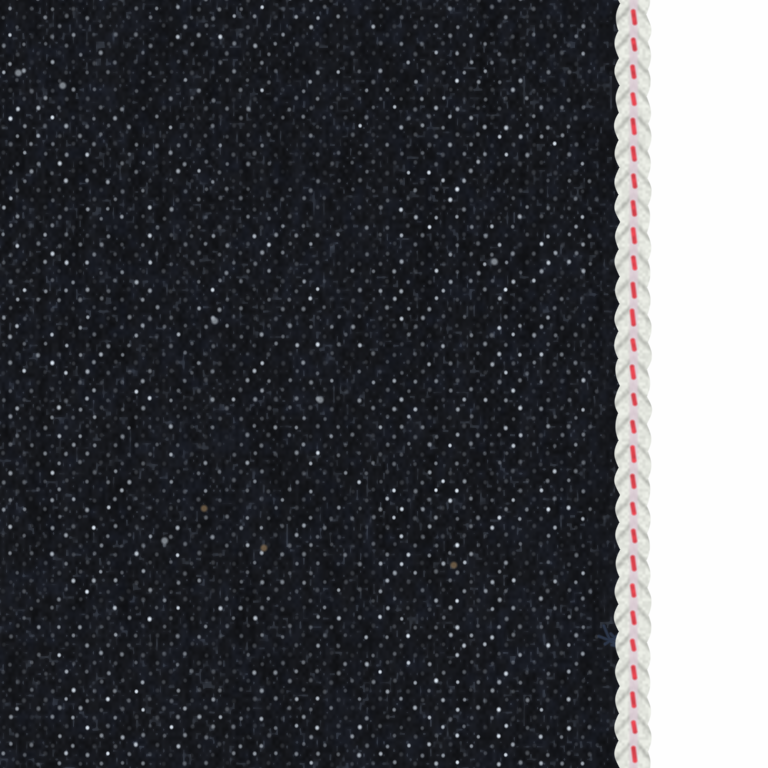
Give the GLSL for this texture, as a Shadertoy shader.

```glsl
const vec2 THREADS = vec2(110.0, 84.4);   // warp and weft threads per canvas
const float STITCHES = 28.13;             // selvedge stitches per canvas
const float DENIM_END = 0.806;
const float TAPE_END = 0.843;
const float PI = 3.14159;

const vec3 PAPER = vec3(0.995);
const vec3 INDIGO = vec3(0.083, 0.088, 0.102);
const vec3 WEFT = vec3(0.84, 0.88, 0.92);
const vec3 COTTON = vec3(0.90, 0.91, 0.88);
const vec3 PINK_TINT = vec3(0.87, 0.80, 0.84);
const vec3 RED_YARN = vec3(0.87, 0.22, 0.26);
const vec3 BLUE_LINT = vec3(0.20, 0.25, 0.34);
const vec3 TAN_NEP = vec3(0.48, 0.40, 0.30);

float hash(vec2 p) {
    vec3 q = fract(vec3(p.xyx) * 0.1031);
    q += dot(q, q.yzx + 33.33);
    return fract((q.x + q.y) * q.z);
}

float noise(vec2 p) {
    vec2 i = floor(p), f = fract(p);
    f = f * f * (3.0 - 2.0 * f);
    float low = mix(hash(i), hash(i + vec2(1, 0)), f.x);
    float high = mix(hash(i + vec2(0, 1)), hash(i + vec2(1, 1)), f.x);
    return mix(low, high, f.y);
}

float segment(vec2 p, vec2 a, vec2 b) {
    vec2 ab = b - a;
    return length(p - a - ab * clamp(dot(p - a, ab) / dot(ab, ab), 0.0, 1.0));
}

// Weft points showing through a 2/1 twill that climbs to the right
float twillDots(vec2 uv) {
    vec2 q = uv * THREADS;
    float column = floor(q.x);
    float row = floor((q.y - column) / 3.0);
    vec2 id = vec2(column, row + 200.0);
    vec2 local = vec2(fract(q.x) - 0.5, q.y - column - 3.0 * row - 1.5);
    vec2 jitter = vec2(hash(id + 7.3), hash(id + 31.7)) - 0.5;
    vec2 d = (local - jitter * vec2(0.16, 0.3)) / THREADS;
    float size = mix(0.0035, 0.0045, hash(id + 53.1));
    float dotShape = smoothstep(size, 0.0007, length(d * vec2(1.0, 0.9)));

    float grain = hash(id);
    float yarn = mix(0.6, 1.25, hash(vec2(column, 91.0)));
    float patches = mix(0.5, 1.35, noise(uv * vec2(7.0, 5.0) + 4.0));
    float slub = step(0.975, hash(id + 17.0)) * 0.45;
    return dotShape * min((0.13 + 0.72 * grain * grain) * yarn * patches + slub, 1.0);
}

// Dark warp with mottled yarns, weft points and sparse neps
vec3 denim(vec2 uv) {
    float fuzz = noise(uv * vec2(230.0, 180.0));
    float streak = noise(uv * vec2(110.0, 9.0) + 40.0);
    float blue = noise(uv * vec2(75.0, 60.0) + 11.0);
    vec3 color = INDIGO * (0.65 + 0.5 * fuzz + 0.25 * streak);
    color += vec3(0.015, 0.022, 0.04) * blue * blue;
    color += vec3(0.08, 0.09, 0.10) * smoothstep(0.72, 1.0, fuzz);

    float edgeFade = 1.0 - 0.9 * smoothstep(0.755, 0.785, uv.x);
    color = mix(color, WEFT, twillDots(uv) * edgeFade);

    vec2 cell = floor(uv * 16.0);
    vec2 spot = 0.2 + 0.6 * vec2(hash(cell + 3.0), hash(cell + 8.0));
    float nep = smoothstep(0.0065, 0.002, length(fract(uv * 16.0) - spot) / 16.0);
    vec3 nepColor = mix(TAN_NEP, WEFT * 0.7, step(0.5, hash(cell + 19.0)));
    return mix(color, nepColor, nep * step(0.97, hash(cell + 61.0)) * 0.8);
}

// Loose blue fibres beside the selvedge
float lintTuft(vec2 p, float pixel) {
    float cover = 0.0;
    for (int i = 0; i < 7; i++) {
        float k = float(i);
        vec2 a = (vec2(hash(vec2(k, 2.0)), hash(vec2(k, 5.0))) - 0.5) * 0.03;
        float angle = mix(-1.5, 0.6, hash(vec2(k, 9.0)));
        vec2 b = a + 0.02 * vec2(cos(angle), sin(angle));
        float d = segment(p, a, b);
        cover = max(cover, smoothstep(0.0022 + pixel, 0.0004, d));
    }
    return cover;
}

// Knotted white tape with a dashed red yarn
vec3 selvedge(vec2 uv, float pixel) {
    float t = uv.y * STITCHES;
    float side = abs(uv.x - 0.825);
    float knot = abs(sin(PI * (t + side * 30.0)));
    float shade = 0.84 + 0.15 * smoothstep(0.0, 0.7, knot);
    shade += 0.10 * (noise(uv * 260.0) - 0.5);
    vec3 color = COTTON * shade;
    color = mix(color, PINK_TINT, 0.8 * smoothstep(0.008, 0.003, side));

    float id = floor(t);
    vec2 p = vec2(uv.x - 0.825, (fract(t) - 0.5) / STITCHES);
    p.x -= (hash(vec2(id, 23.0)) - 0.5) * 0.002;
    float halfLength = mix(0.005, 0.0085, hash(vec2(id, 47.0)));
    float d = segment(p, vec2(0.001, -halfLength), vec2(-0.001, halfLength));
    float dash = smoothstep(0.0036 + pixel, 0.0022 - pixel, d);
    return mix(color, RED_YARN * (0.9 + 0.2 * noise(uv * 200.0)), dash * 0.92);
}

void mainImage(out vec4 fragColor, in vec2 fragCoord) {
    vec2 uv = fragCoord / iResolution.xy;
    float pixel = 1.0 / iResolution.y;
    float soft = max(pixel, 0.0012);
    float t = uv.y * STITCHES;
    float wobble = (noise(vec2(uv.y * 45.0, 3.0)) - 0.5) * 0.003;
    float leftEdge = DENIM_END + wobble - 0.0055 * abs(sin(PI * t));
    float rightEdge = TAPE_END - wobble + 0.0045 * abs(sin(PI * (t + 0.4)));

    vec3 color = denim(uv);
    color = mix(color, BLUE_LINT, 0.75 * lintTuft(uv - vec2(0.782, 0.175), pixel));
    color = mix(color, selvedge(uv, pixel), smoothstep(-soft, soft, uv.x - leftEdge));
    color = mix(color, PAPER, smoothstep(-soft, soft, uv.x - rightEdge));
    fragColor = vec4(color, 1.0);
}
```
